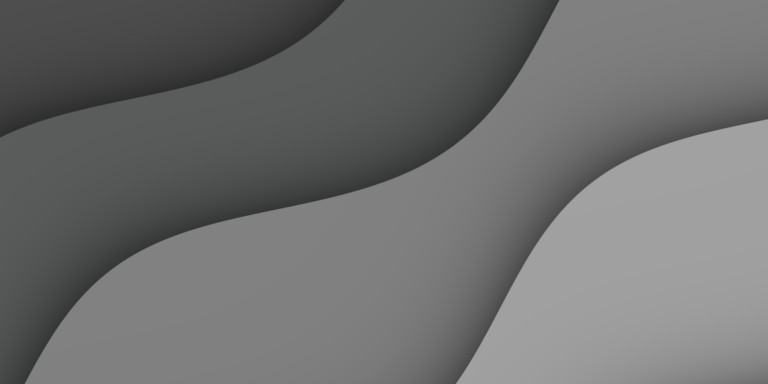
Give the GLSL for this background, as a WebGL 2 fragment shader.

```glsl
#version 300 es
precision highp float;

uniform vec2 u_resolution;
out vec4 outColor;

// Periodic ripple of a sheet edge, measured along the diagonal axis
float edgeWave(float along) {
    float angle = 6.28318 * along / 1.714;
    return 0.019 - 0.020 * cos(angle) - 0.127 * sin(angle) - 0.004 * sin(2.0 * angle);
}

void main() {
    vec2 p = gl_FragCoord.xy / u_resolution.y;
    float pixel = 1.0 / u_resolution.y;

    // Rotate into the frame the sheets flow along
    vec2 axis = vec2(0.8125, 0.583);
    vec2 q = p - vec2(0.065, 0.0);
    float along = dot(q, axis);
    float across = dot(q, vec2(axis.y, -axis.x));

    // Per edge: shift along the axis, offset across it
    vec2 edges[4] = vec2[4](
        vec2(-0.143, -0.456), vec2(0.0, 0.0),
        vec2(1.154, 0.545), vec2(0.79, 1.146));
    vec3 sheets[4] = vec3[4](
        vec3(0.355, 0.365, 0.360), vec3(0.505),
        vec3(0.630), vec3(0.700));

    // Stack the sheets, each shading the one beneath it
    vec3 color = vec3(0.31);
    for (int i = 0; i < 4; i++) {
        float inside = across - edges[i].y - edgeWave(along - edges[i].x);
        color *= 1.0 - 0.42 * exp(-10.0 * max(-inside, 0.0));
        color = mix(color, sheets[i], smoothstep(-pixel, pixel, inside));
    }

    outColor = vec4(color, 1.0);
}
```
